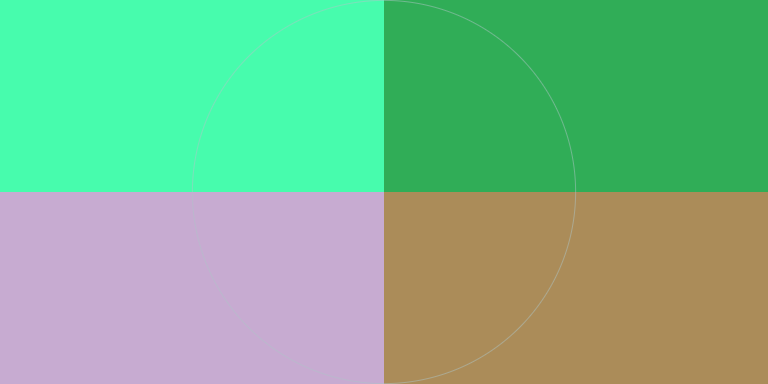
Give the GLSL for this background, as a WebGL 1 fragment shader.

```glsl
precision highp float;
// Four flat colour quadrants with a faint thin ring touching the top and bottom edges.

uniform vec2 u_resolution;

// Antialiased step across zero, one pixel wide
float coverage(float dist, float pixel) {
    return clamp(dist / pixel + 0.5, 0.0, 1.0);
}

void main() {
    // Centred coordinates, canvas height = 1
    float pixel = 1.0 / u_resolution.y;
    vec2 p = (gl_FragCoord.xy - 0.5 * u_resolution) * pixel;

    // Quadrants
    vec3 mint = vec3(0.28, 0.99, 0.68);
    vec3 green = vec3(0.19, 0.68, 0.34);
    vec3 lilac = vec3(0.78, 0.67, 0.82);
    vec3 tan_brown = vec3(0.67, 0.55, 0.35);
    float right = coverage(p.x, pixel);
    float top = coverage(p.y, pixel);
    vec3 color = mix(mix(lilac, tan_brown, right), mix(mint, green, right), top);

    // Hairline ring
    float ringDist = abs(length(p) - 0.499) - 0.0013;
    float ring = coverage(-ringDist, pixel);
    color = mix(color, vec3(0.68, 0.77, 0.78), 0.5 * ring);

    gl_FragColor = vec4(color, 1.0);
}
```
